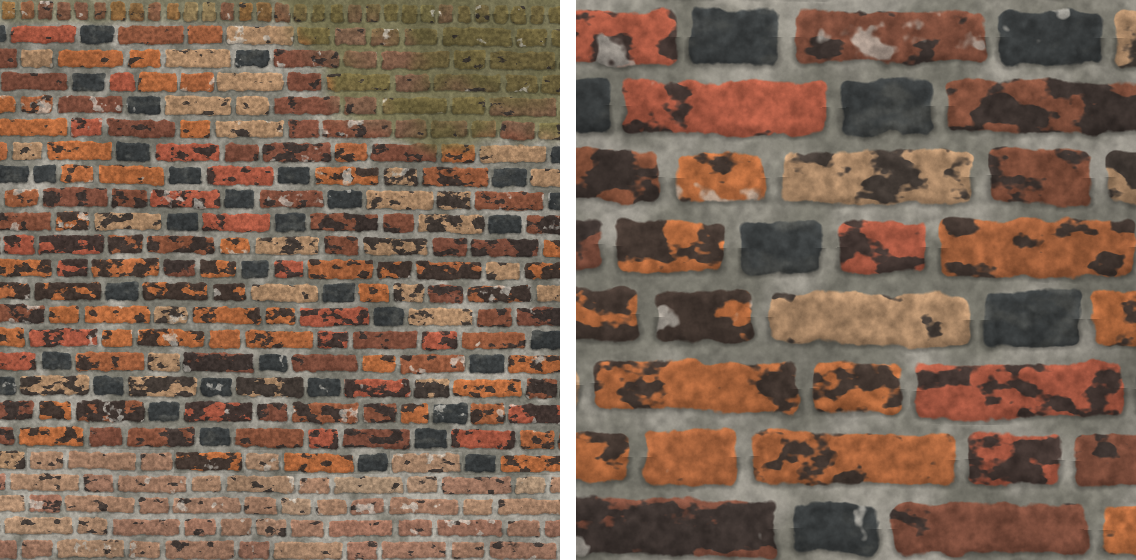
Left, the full canvas; right, a detail of the centre.
Write a Shadertoy shader that draws this texture.

```glsl
// Weathered brick wall: 24 courses of alternating long and short bricks under a
// row of upright bricks. Rounded boxes give the bricks; hashes and fractal noise
// give chipped edges, charred patches, moss at the top right and a pale foot.

const float COURSES      = 24.0;
const float COURSE_SWELL = 0.28;   // taller courses just above the foot
const float TILT         = 0.006;  // courses sink slightly to the right
const float WAVE         = 0.004;
const float PERIOD       = 0.193;  // one long brick plus one short brick
const float LONG_SHARE   = 0.66;
const float FIRST_START  = 0.111;
const float START_DRIFT  = -0.0047; // shift of the bond per course
const float UPRIGHT      = 0.0325;  // pitch of the top row
const vec2  JOINT        = vec2(0.0095, 0.0110);
const float CORNER       = 0.0045;
const float ROUGHNESS    = 0.0075;
const float SPLIT_CHANCE = 0.10;
const float COAL_CHANCE  = 0.27;
const float FOOT_COURSE  = 19.0;

const vec3 ORANGE       = vec3(0.67, 0.40, 0.24);
const vec3 RUST         = vec3(0.46, 0.29, 0.23);
const vec3 RED          = vec3(0.62, 0.33, 0.25);
const vec3 TAN          = vec3(0.64, 0.51, 0.39);
const vec3 PALE         = vec3(0.62, 0.53, 0.44);
const vec3 ROSE         = vec3(0.57, 0.42, 0.35);
const vec3 CHAR         = vec3(0.21, 0.19, 0.18);
const vec3 COAL         = vec3(0.22, 0.23, 0.23);
const vec3 MOSS         = vec3(0.40, 0.38, 0.24);
const vec3 MOSSY_BROWN  = vec3(0.44, 0.34, 0.27);
const vec3 MORTAR_DARK  = vec3(0.46, 0.45, 0.41);
const vec3 MORTAR_LIGHT = vec3(0.64, 0.62, 0.58);
const vec3 LIME         = vec3(0.74, 0.72, 0.68);

float hash(vec2 p) {
    vec3 q = fract(p.xyx * vec3(0.1031, 0.1030, 0.0973));
    q += dot(q, q.yzx + 33.33);
    return fract((q.x + q.y) * q.z);
}

float noise(vec2 p) {
    vec2 c = floor(p), f = fract(p);
    f = f * f * (3.0 - 2.0 * f);
    return mix(mix(hash(c), hash(c + vec2(1, 0)), f.x),
               mix(hash(c + vec2(0, 1)), hash(c + vec2(1, 1)), f.x), f.y);
}

float fbm(vec2 p) {
    float sum = 0.0, amp = 0.5;
    for (int i = 0; i < 4; i++) {
        sum += amp * noise(p);
        p = mat2(1.6, 1.2, -1.2, 1.6) * p + 17.3;
        amp *= 0.5;
    }
    return sum / 0.9375;
}

float roundBox(vec2 p, vec2 halfSize, float r) {
    vec2 q = abs(p) - halfSize + r;
    return length(max(q, 0.0)) + min(max(q.x, q.y), 0.0) - r;
}

// Finds the brick at x in a course: left edge offset, width, and its id.
void findBrick(float x, float course, out float along, out float width, out vec2 id) {
    if (course < 0.5) {
        float k = floor(x / UPRIGHT);
        along = x - k * UPRIGHT; width = UPRIGHT; id = vec2(k, 0.0);
        return;
    }
    float start = FIRST_START + START_DRIFT * course + 0.5 * PERIOD * mod(course, 2.0);
    float s = x - start - 0.012 * (hash(vec2(course, 91.0)) - 0.5);
    float k = floor(s / PERIOD);
    along = s - k * PERIOD;
    id = vec2(k * 4.0 + 40.0, course);
    width = PERIOD * (LONG_SHARE + 0.05 * (hash(id + 5.0) - 0.5));
    if (along > width) {                                  // short brick
        along -= width; width = PERIOD - width; id.x += 2.0;
    } else if (hash(id + 11.0) < SPLIT_CHANCE) {          // long one cut in two
        float cut = width * mix(0.4, 0.62, hash(id + 13.0));
        if (along > cut) { along -= cut; width -= cut; id.x += 1.0; }
        else width = cut;
    }
}

void mainImage(out vec4 fragColor, in vec2 fragCoord) {
    vec2 p = fragCoord / iResolution.y;
    float down = 1.0 - p.y;

    // Course and brick layout
    float t = down - TILT * (p.x - 0.3) + WAVE * (noise(p * vec2(7.0, 9.0)) - 0.5);
    float row = t * COURSES - COURSE_SWELL * exp(-pow((t - 0.82) / 0.1, 2.0));
    float course = max(floor(row), 0.0), along, width;
    vec2 id;
    findBrick(p.x, course, along, width, id);
    vec2 size = vec2(width, 1.0 / COURSES);
    vec2 q = vec2(along - 0.5 * width, (row - course - 0.5) * size.y);
    q.y += q.x * 0.03 * (hash(id + 23.0) - 0.5);
    float d = roundBox(q, 0.5 * (size - JOINT * mix(0.8, 1.15, hash(id + 3.0))), CORNER);
    d += ROUGHNESS * (fbm(p * 75.0) - 0.5);

    // Zones of wear
    float stain = fbm(p * 9.0) - 0.5;
    float moss = smoothstep(-0.03, 0.05, p.x - 0.46 - 0.8 * down + 0.15 * stain)
               * smoothstep(0.27, 0.23, down + 0.08 * stain);
    moss = max(moss, 0.6 * smoothstep(0.05, 0.03, down));
    float foot = step(FOOT_COURSE, course + 1.2 * (hash(id + 31.0) - 0.5));
    float fire = smoothstep(0.12, 0.45, down) * (1.0 - 0.9 * foot) * (1.0 - moss);

    // Brick colour
    float tone = hash(id + 41.0), kind = hash(id + 43.0);
    float patches = fbm(p * vec2(48.0, 75.0) + id * 7.0), grain = fbm(p * 190.0);
    vec3 brick = mix(ORANGE, RUST, smoothstep(0.2, 0.9, tone));
    brick = kind > 0.88 ? TAN : kind < 0.12 ? RED : brick;
    brick = mix(brick, mix(PALE, ROSE, tone), 0.85 * foot);
    brick = mix(brick, mix(MOSS, MOSSY_BROWN, smoothstep(0.45, 0.9, tone + stain)), 0.9 * moss);
    float limit = mix(0.72, mix(0.68, 0.40, hash(id + 47.0)), fire);
    brick = mix(brick, CHAR, 0.9 * smoothstep(limit - 0.03, limit + 0.05, patches));
    bool coal = width < 0.09 && hash(id + 53.0) < COAL_CHANCE && foot + moss < 0.3 && course > 0.5;
    if (coal) brick = mix(COAL, MORTAR_DARK, 0.3 * smoothstep(0.5, 0.8, patches));
    float lime = smoothstep(0.68, 0.76, fbm(p * 42.0 + 60.0)) * step(0.6, hash(id + 59.0));
    brick = mix(brick, LIME, 0.7 * lime);
    brick *= 0.72 + 0.56 * grain;
    brick *= 1.0 + 0.16 * smoothstep(-0.006, 0.0, d) * sign(-q.y);

    // Mortar, shaded below each brick
    vec3 mortar = mix(MORTAR_DARK, MORTAR_LIGHT, smoothstep(0.3, 0.8, fbm(p * 28.0 + 9.0) + 0.15 * foot));
    mortar = mix(mortar, MOSS * 1.08, 0.7 * moss) * (0.82 + 0.36 * grain);
    mortar *= 1.0 - 0.28 * smoothstep(0.004, 0.0, d) * step(0.0, q.y);

    float soft = max(0.7 / iResolution.y, 0.0009);
    vec3 wall = mix(mortar, brick, smoothstep(soft, -soft, d));
    fragColor = vec4(wall * (1.0 + 0.25 * stain), 1.0);
}
```
